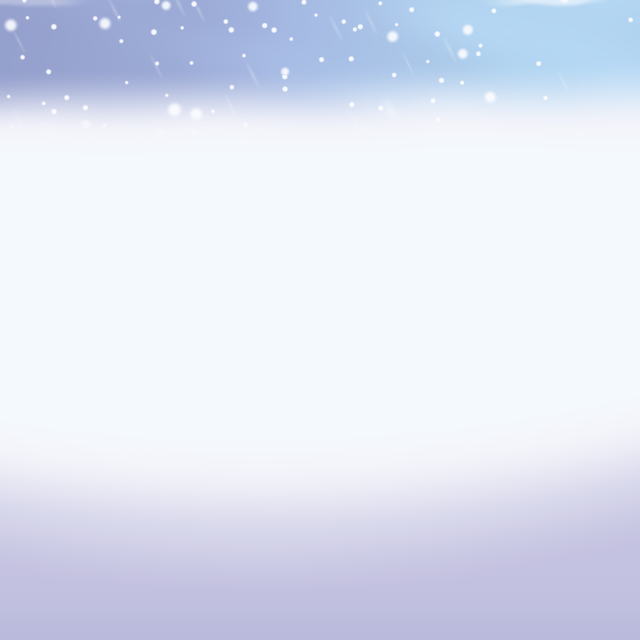
Write a Shadertoy shader that draws this background.

```glsl
// Draws a pale snowfield between a snowy blue sky band and a lavender ground haze.

// Colours
const vec3 PALE       = vec3(0.957, 0.977, 0.992);
const vec3 RIM        = vec3(0.957, 0.958, 0.982);
const vec3 SKY_LEFT   = vec3(0.590, 0.635, 0.810);
const vec3 SKY_MIDDLE = vec3(0.640, 0.715, 0.880);
const vec3 SKY_RIGHT  = vec3(0.700, 0.835, 0.945);
const vec3 HAZE       = vec3(0.825, 0.823, 0.912);
const vec3 GROUND     = vec3(0.766, 0.759, 0.878);
const vec3 GROUND_LOW = vec3(0.718, 0.724, 0.862);
const vec3 SNOW       = vec3(0.985, 0.990, 1.000);

// Layout, in canvas heights
const float SKY_FADE_LOW  = 0.785;
const float SKY_FADE_HIGH = 0.895;
const float SKY_RIM_LOW   = 0.745;
const float GROUND_TOP    = 0.305;
const float GROUND_CENTRE = 0.40;
const float GROUND_CURVE  = 0.20;
const float SNOW_LOW      = 0.775;
const vec2  WIND          = vec2(0.45, -0.893);

vec2 hash2(vec2 p) {
    vec3 q = fract(vec3(p.xyx) * vec3(0.1031, 0.1030, 0.0973));
    q += dot(q, q.yzx + 33.33);
    return fract((q.xx + q.yz) * q.zy);
}

float gradientNoise(vec2 p) {
    vec2 i = floor(p), f = fract(p);
    vec2 u = f * f * f * (f * (f * 6.0 - 15.0) + 10.0);
    vec2 e = vec2(0.0, 1.0);
    float a = dot(hash2(i) * 2.0 - 1.0, f);
    float b = dot(hash2(i + e.yx) * 2.0 - 1.0, f - e.yx);
    float c = dot(hash2(i + e.xy) * 2.0 - 1.0, f - e.xy);
    float d = dot(hash2(i + e.yy) * 2.0 - 1.0, f - e.yy);
    return mix(mix(a, b, u.x), mix(c, d, u.x), u.y);
}

// Scattered flakes, drawn out along the wind by streakLength.
// density holds the chance of a flake at the left and right sides.
float flakes(vec2 p, float cells, float radius, float streakLength,
             float softness, vec2 density, float seed) {
    float cover = 0.0;
    float pixel = 1.0 / iResolution.y;
    for (int j = -1; j <= 1; j++)
    for (int i = -1; i <= 1; i++) {
        vec2 id = floor(p * cells) + vec2(i, j);
        vec2 centre = (id + hash2(id + seed)) / cells;
        vec2 traits = hash2(id + seed + 57.0);
        float chance = mix(density.x, density.y, clamp(centre.x, 0.0, 1.0));
        if (traits.x > chance || centre.y < SNOW_LOW) continue;

        vec2 toFlake = p - centre;
        float along = clamp(dot(toFlake, WIND), -streakLength, streakLength);
        float size = radius * mix(0.65, 1.2, traits.y);
        float blur = max(size * softness, pixel);
        float dist = length(toFlake - WIND * along);
        float tail = 1.0 - 0.6 * abs(along) / max(streakLength, pixel);
        float shape = 1.0 - smoothstep(size - blur, size + blur, dist);
        cover = max(cover, shape * (streakLength > 0.0 ? tail : 1.0));
    }
    return cover;
}

vec3 skyColour(vec2 p) {
    float cloud = gradientNoise(vec2(p.x * 4.0 + p.y * 3.0, p.y * 9.0));
    float across = p.x + 0.10 * cloud;
    vec3 sky = mix(SKY_LEFT, SKY_MIDDLE, smoothstep(0.05, 0.50, across));
    sky = mix(sky, SKY_RIGHT, smoothstep(0.38, 0.82, across));
    return sky + 0.035 * cloud;
}

vec3 addGround(vec3 colour, vec2 p) {
    float offset = p.x - GROUND_CENTRE;
    float h = p.y - GROUND_CURVE * offset * offset;
    h += 0.006 * gradientNoise(p * vec2(3.0, 12.0));
    colour = mix(RIM, colour, smoothstep(GROUND_TOP - 0.045, GROUND_TOP + 0.02, h));
    colour = mix(HAZE, colour, smoothstep(0.135, 0.280, h));
    colour = mix(GROUND, colour, smoothstep(0.070, 0.165, h));
    return mix(GROUND_LOW, colour, smoothstep(-0.03, 0.105, p.y));
}

void mainImage(out vec4 fragColor, in vec2 fragCoord) {
    vec2 p = fragCoord / iResolution.xy;

    // Snowfield and ground haze
    vec3 colour = addGround(PALE, p);

    // Sky band with a soft lavender rim
    float drift = 0.012 * gradientNoise(vec2(p.x * 5.0, p.y * 6.0));
    float h = p.y + drift - 0.012 * p.x;
    colour = mix(colour, RIM, smoothstep(SKY_RIM_LOW, SKY_FADE_LOW + 0.015, h));
    colour = mix(colour, skyColour(p), smoothstep(SKY_FADE_LOW, SKY_FADE_HIGH, h));

    // Bright wisps along the top edge
    float wispSpan = smoothstep(0.74, 0.84, p.x) * (1.0 - smoothstep(0.90, 0.96, p.x));
    wispSpan = max(wispSpan, 0.5 * (1.0 - smoothstep(0.08, 0.15, p.x)));
    float wispEdge = 0.994 + 0.008 * gradientNoise(vec2(p.x * 18.0, 3.5));
    colour = mix(colour, SNOW, 0.6 * wispSpan * smoothstep(wispEdge - 0.006, wispEdge + 0.004, p.y));

    // Falling snow: thin streaks, blurred flakes, then crisp dots
    float snow = 0.22 * flakes(p, 13.0, 0.0022, 0.018, 0.9, vec2(0.35, 0.45), 11.0);
    snow = max(snow, 0.35 * flakes(p, 8.0, 0.0075, 0.014, 0.9, vec2(0.40, 0.15), 23.0));
    snow = max(snow, 0.90 * flakes(p, 11.0, 0.0085, 0.0, 0.55, vec2(0.34, 0.42), 41.0));
    snow = max(snow, 0.95 * flakes(p, 25.0, 0.0036, 0.0, 0.40, vec2(0.80, 0.12), 73.0));
    colour = mix(colour, SNOW, snow * smoothstep(SNOW_LOW, SNOW_LOW + 0.05, p.y));

    fragColor = vec4(clamp(colour, 0.0, 1.0), 1.0);
}
```
